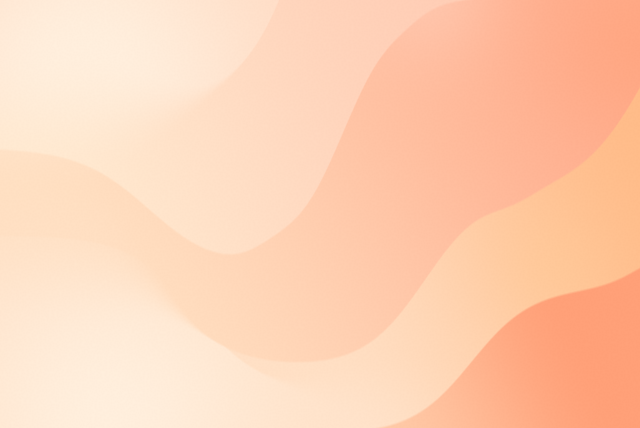
This background is drawn by a Shadertoy shader. Its source:

```glsl
// Soft overlapping peach and coral waves with cream glows and a fine paper grain.

// Tones of each layer, from its pale end to its deep end
const vec3 CREAM_LIGHT = vec3(1.0, 0.935, 0.865);
const vec3 CREAM_TOP   = vec3(1.0, 0.865, 0.775);
const vec3 CREAM_LOW   = vec3(1.0, 0.890, 0.795);
const vec3 PEACH_PALE  = vec3(1.0, 0.915, 0.815);
const vec3 PEACH_DEEP  = vec3(1.0, 0.805, 0.710);
const vec3 SALMON_PALE = vec3(1.0, 0.877, 0.760);
const vec3 SALMON_DEEP = vec3(1.0, 0.685, 0.560);
const vec3 SALMON_GLOW = vec3(1.0, 0.800, 0.710);
const vec3 SALMON_DUSK = vec3(1.0, 0.640, 0.490);
const vec3 AMBER_PALE  = vec3(1.0, 0.877, 0.772);
const vec3 AMBER_DEEP  = vec3(1.0, 0.735, 0.535);
const vec3 AMBER_GLOW  = vec3(1.0, 0.795, 0.585);
const vec3 CORAL_PALE  = vec3(1.0, 0.790, 0.655);
const vec3 CORAL_DEEP  = vec3(1.0, 0.627, 0.470);

const vec2 TOP_LIGHT = vec2(0.13, 0.82);
const vec2 LOW_LIGHT = vec2(0.17, 0.03);
const float EDGE_SOFTNESS = 0.004;
const float GRAIN_SCALE = 170.0;
const float GRAIN_AMOUNT = 0.010;

// S-shaped step and bell used to build the wave outlines
float rise(float x, float center, float width) {
    return 1.0 / (1.0 + exp((center - x) / width));
}

float bell(float x, float center, float width) {
    float d = (x - center) / width;
    return exp(-d * d);
}

// Outline heights across the canvas
float creamEdge(float x) {
    return 0.72 + 0.28 * exp(13.0 * (x - 0.436));
}

float peachEdge(float x) {
    return 0.655 - 0.295 * rise(x, 0.235, 0.056) + 0.65 * rise(x, 0.535, 0.046)
         + 0.022 * bell(x, 0.43, 0.05) - 0.013 * bell(x, 0.63, 0.04);
}

float salmonEdge(float x) {
    return 0.44 - 0.30 * rise(x, 0.262, 0.055) + 0.41 * rise(x, 0.664, 0.048)
         + 0.60 * rise(x, 1.02, 0.055) - 0.018 * bell(x, 0.80, 0.05);
}

float lowCreamEdge(float x) {
    return 0.45 - 0.365 * rise(x, 0.305, 0.052);
}

float coralEdge(float x) {
    return -0.015 + 0.34 * rise(x, 0.737, 0.047) + 0.10 * rise(x, 1.0, 0.03);
}

// Coverage of a layer; softness widens the edge beyond one pixel
float cover(float d, float softness) {
    float w = max(softness, 0.7 * fwidth(d));
    return smoothstep(-w, w, d);
}

// Two-tone gradient
vec3 ramp(vec3 pale, vec3 deep, float start, float end, float t) {
    return mix(pale, deep, smoothstep(start, end, t));
}

float glow(vec2 p, vec2 center, float radius) {
    vec2 d = (p - center) / radius;
    return exp(-dot(d, d));
}

vec2 hash2(vec2 c) {
    vec3 q = fract(c.xyx * vec3(0.1031, 0.1030, 0.0973));
    q += dot(q, q.yzx + 33.33);
    return fract((q.xx + q.yz) * q.zy);
}

// Distance to the nearest scattered cell point
float cellular(vec2 p) {
    vec2 cell = floor(p), f = fract(p);
    float nearest = 2.0;
    for (int j = -1; j <= 1; j++)
    for (int i = -1; i <= 1; i++) {
        vec2 o = vec2(i, j);
        nearest = min(nearest, length(o + hash2(cell + o) - f));
    }
    return nearest;
}

void mainImage(out vec4 fragColor, in vec2 fragCoord) {
    vec2 uv = fragCoord / iResolution.xy;
    vec2 aspect = vec2(iResolution.x / iResolution.y, 1.0);
    vec2 p = uv * aspect;
    float x = uv.x, y = uv.y;

    // Amber band, the lowest layer
    vec3 color = ramp(AMBER_PALE, AMBER_DEEP, 0.5, 1.25, x + 0.3 * y);
    color = mix(color, AMBER_GLOW, 0.35 * glow(p, vec2(0.86, 0.37) * aspect, 0.14));

    // Cream pool at lower left, melting away to the right
    vec3 pool = ramp(CREAM_LIGHT, CREAM_LOW, 0.0, 0.55, distance(p, LOW_LIGHT * aspect));
    float poolSoft = EDGE_SOFTNESS + 0.1 * smoothstep(0.40, 0.62, x);
    color = mix(color, pool, cover(lowCreamEdge(x) - y, poolSoft) * (1.0 - smoothstep(0.5, 0.75, x)));

    // Salmon wave, blurred on its left flank and fading at its crest
    vec3 salmon = ramp(SALMON_PALE, SALMON_DEEP, 0.2, 1.3, x + 0.35 * y);
    salmon = mix(salmon, SALMON_GLOW, 0.7 * glow(p, vec2(0.66, 1.03) * aspect, 0.18));
    salmon = mix(salmon, SALMON_DUSK, 0.7 * glow(p, vec2(1.02, 0.90) * aspect, 0.22));
    float salmonSoft = EDGE_SOFTNESS + 0.2 * (1.0 - smoothstep(0.10, 0.33, x));
    color = mix(color, salmon, cover(y - salmonEdge(x), salmonSoft));

    // Peach wave and the cream light above it
    vec3 peach = ramp(PEACH_PALE, PEACH_DEEP, 0.15, 1.0, x + 0.25 * y);
    color = mix(color, peach, cover(y - peachEdge(x), EDGE_SOFTNESS));
    vec3 cream = ramp(CREAM_LIGHT, CREAM_TOP, 0.05, 0.58, distance(p, TOP_LIGHT * aspect));
    float creamSoft = EDGE_SOFTNESS + 0.17 * (1.0 - smoothstep(0.12, 0.38, x));
    color = mix(color, cream, cover(y - creamEdge(x), creamSoft));

    // Coral hill at lower right
    vec3 coral = ramp(CORAL_PALE, CORAL_DEEP, 0.58, 0.98, x + 0.3 * y);
    color = mix(color, coral, cover(coralEdge(x) - y, EDGE_SOFTNESS));

    // Paper grain
    color += GRAIN_AMOUNT * (cellular(p * GRAIN_SCALE) - 0.5);
    fragColor = vec4(clamp(color, 0.0, 1.0), 1.0);
}
```
